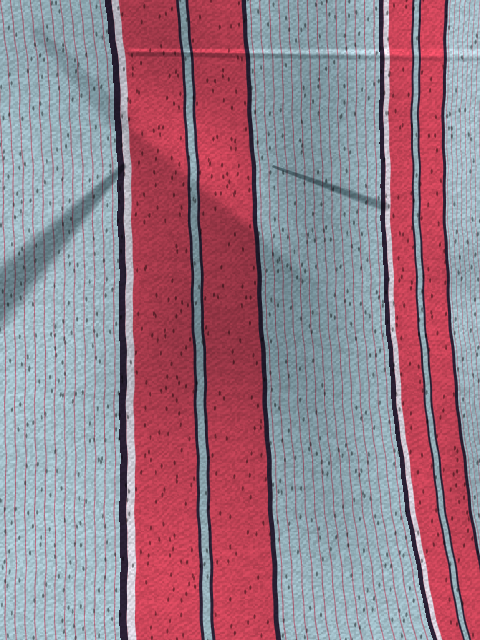
Write a Shadertoy shader that draws this texture.

```glsl
const vec3 TEAL = vec3(0.66, 0.77, 0.81);
const vec3 RED = vec3(0.82, 0.28, 0.36);
const vec3 NAVY = vec3(0.17, 0.13, 0.21);
const vec3 WHITE = vec3(0.87, 0.85, 0.89);
const vec3 PIN = vec3(0.74, 0.34, 0.43);
const vec3 SHADOW = vec3(0.59, 0.63, 0.64);  // tint at full shade
const float PINS = 14.0;         // pinstripes per teal gap
const float PIN_WIDTH = 0.10;    // share of the pin spacing
const float THREADS = 190.0;     // threads across the canvas
const float GRAIN = 0.16;
const float SLUB_SHARE = 0.22;   // share of cells holding a slub

float hash(vec2 p) {
    p = fract(p * vec2(0.1031, 0.1137));
    p += dot(p, p.yx + 33.33);
    return fract((p.x + p.y) * p.x * 47.3);
}

// Soft elliptical patch
float blob(vec2 q, vec2 centre, vec2 size) {
    vec2 d = (q - centre) / size;
    return exp(-dot(d, d));
}

// Tapered crease between two points
float crease(vec2 q, vec2 a, vec2 b, float wa, float wb) {
    vec2 ab = b - a;
    float h = clamp(dot(q - a, ab) / dot(ab, ab), 0.0, 1.0);
    return 1.0 - smoothstep(0.3, 1.0, length(q - a - h * ab) / mix(wa, wb, h));
}

// Cellular noise: scattered short dark knots
float slubs(vec2 q) {
    float mask = 0.0;
    vec2 cell = floor(q);
    for (int j = -1; j <= 1; j++)
    for (int i = -1; i <= 1; i++) {
        vec2 id = cell + vec2(i, j);
        float r = hash(id + 7.0);
        vec2 d = q - id - vec2(hash(id + 19.0), hash(id + 41.0));
        d.x += d.y * (r - 0.1);
        float knot = 1.0 - smoothstep(0.06, 0.2, length(d * vec2(1.0, 0.55)));
        mask = max(mask, knot * step(r, SLUB_SHARE));
    }
    return mask;
}

// Coverage of the span lo..hi with edge softness w
float span(float x, float lo, float hi, float w) {
    return clamp((x - lo) / w + 0.5, 0.0, 1.0) * clamp((hi - x) / w + 0.5, 0.0, 1.0);
}

// Drape: cloth units, each red band fills 0..0.5 and each teal gap 0.5..1
float clothCoord(float x, float t) {
    float l1 = 0.219 + 0.031 * (1.0 - exp(-6.0 * t));
    float r1 = 0.512 + 0.071 * t;
    float l2 = 0.790 + 0.111 * t * t * t;
    float r2 = 0.934 - 0.07 * t + 0.166 * t * t;
    if (x < l1) return (x - l1) / 0.58;
    if (x < r1) return 0.5 * (x - l1) / (r1 - l1);
    if (x < l2) return 0.5 + 0.5 * (x - r1) / (l2 - r1);
    return 1.0 + 0.5 * (x - l2) / (r2 - l2);
}

vec3 stripes(float c, float w) {
    float b = fract(c) * 2.0;
    w *= 2.0;
    float wide = c > 0.9 ? 1.5 : 1.0;  // the narrow band keeps its line widths
    // Teal ground with pinstripes
    float pinPhase = fract((b - 1.0) * PINS) - 0.5;
    float pw = w * PINS;
    float pin = span(pinPhase, -0.5 * PIN_WIDTH, 0.5 * PIN_WIDTH, max(pw, 0.06));
    vec3 col = mix(TEAL, PIN, pin * 0.85 * step(1.0, b));
    // Red band and its borders
    col = mix(col, RED, span(b, 0.0, 1.0, w));
    col = mix(col, NAVY, span(b, -0.005, 0.047 * wide, w));
    col = mix(col, WHITE, span(b, 0.047 * wide, 0.099 * wide, w));
    col = mix(col, NAVY, span(b, 1.0 - 0.027 * wide, 1.004, w));
    // Centre line
    float m = abs(b - 0.55);
    col = mix(col, NAVY, span(m, -1.0, 0.043 * wide, w));
    return mix(col, TEAL * 0.92, span(m, -1.0, 0.024 * wide, w));
}

// Shade from 0 lit to 1 dark; q has y running down
float shade(vec2 q) {
    float s = 0.04 + 0.28 * blob(q, vec2(0.08, 0.1), vec2(0.22, 0.2));
    s += 0.45 * blob(q, vec2(0.34, 0.08), vec2(0.17, 0.28));
    s += 0.62 * blob(q, vec2(0.64, 0.32), vec2(0.14, 0.5));
    s += 0.55 * blob(q, vec2(0.38, 0.72), vec2(0.17, 0.24));
    s += 0.34 * blob(q, vec2(0.68, 0.95), vec2(0.16, 0.35));
    s += 0.35 * blob(q, vec2(0.97, 0.57), vec2(0.07, 0.06));
    s += 0.3 * blob(q, vec2(0.98, 0.95), vec2(0.06, 0.2));
    // Oblique shadow edge across the wide band
    vec2 n = normalize(vec2(-0.25, 0.3));
    float d = dot(q - vec2(0.25, 0.25), n);
    float reach = smoothstep(0.24, 0.28, q.x) * (1.0 - smoothstep(0.5, 0.76, q.x));
    s += 0.42 * reach * smoothstep(-0.012, 0.012, d) * exp(-6.0 * max(d, 0.0));
    s -= 0.22 * reach * exp(-pow((d + 0.06) / 0.06, 2.0));
    // Creases
    s += 0.95 * crease(q, vec2(0.257, 0.347), vec2(-0.02, 0.635), 0.008, 0.072);
    s += 0.3 * crease(q, vec2(0.08, 0.07), vec2(0.25, 0.25), 0.02, 0.035);
    s += 0.8 * crease(q, vec2(0.57, 0.347), vec2(0.80, 0.43), 0.004, 0.014);
    s += 0.4 * crease(q, vec2(0.27, 0.113), vec2(1.02, 0.121), 0.006, 0.012);
    s -= 0.6 * crease(q, vec2(0.27, 0.104), vec2(1.02, 0.112), 0.004, 0.013);
    // Gentle ripples
    return s + 0.05 * sin(q.y * 17.0 + 3.0 * sin(q.x * 5.0)) * sin(q.x * 9.0 + q.y * 4.0);
}

void mainImage(out vec4 fragColor, in vec2 fragCoord) {
    vec2 q = vec2(fragCoord.x, iResolution.y - fragCoord.y) / iResolution.x;
    float t = 1.0 - fragCoord.y / iResolution.y;
    float wobble = 0.0012 * sin(q.y * 31.0) + 0.0007 * sin(q.y * 83.0 + 1.0);
    float c = clothCoord(q.x + wobble, t);
    vec3 col = stripes(c, max(fwidth(c), 0.001));
    // Twill weave, slubs and streaks
    float twill = sin(6.2832 * THREADS * (0.35 * q.x + 0.4 * q.y) + 2.0 * sin(q.x * 90.0));
    float grain = hash(floor(q * THREADS * vec2(1.0, 1.3))) - 0.5;
    float streak = sin(q.y * 210.0 + 2.0 * sin(q.x * 23.0)) * sin(q.y * 67.0);
    col *= 1.0 + GRAIN * grain + 0.035 * twill + 0.02 * streak;
    col *= 1.0 - 0.42 * slubs(q * vec2(62.0, 52.0));
    col *= mix(vec3(1.0), SHADOW, clamp(shade(q), -0.3, 1.4));
    fragColor = vec4(clamp(col, 0.0, 1.0), 1.0);
}
```
